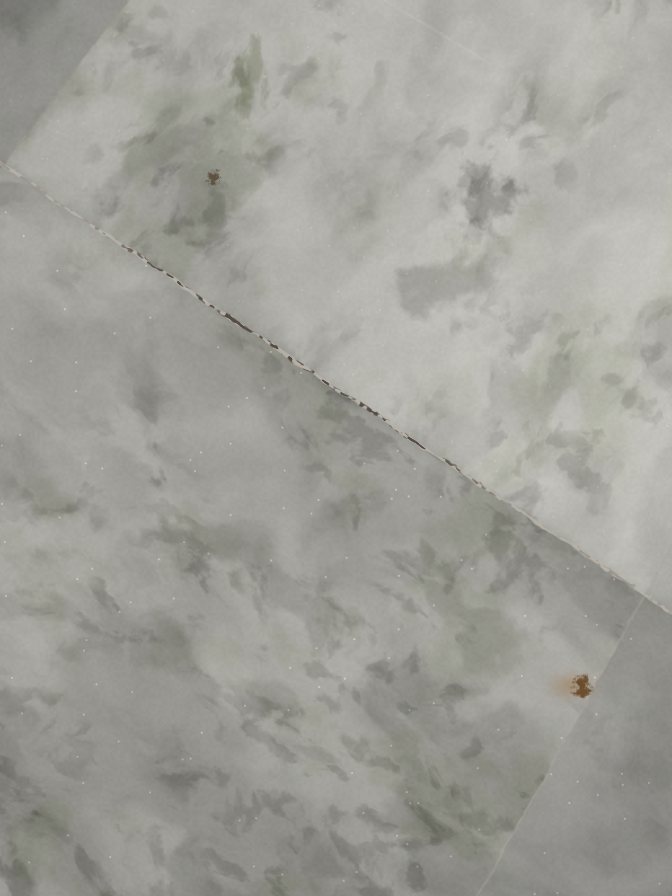
Write a Shadertoy shader that draws this texture.

```glsl
float hash(vec2 p) {
    vec3 q = fract(vec3(p.xyx) * 0.1031);
    q += dot(q, q.yzx + 33.33);
    return fract((q.x + q.y) * q.z);
}

float noise(vec2 p) {
    vec2 i = floor(p), f = fract(p);
    f = f * f * (3.0 - 2.0 * f);
    return mix(mix(hash(i), hash(i + vec2(1, 0)), f.x),
               mix(hash(i + vec2(0, 1)), hash(i + vec2(1, 1)), f.x), f.y);
}

float fbm(vec2 p) {
    float sum = 0.0, amp = 0.52;
    for (int i = 0; i < 5; i++) {
        sum += amp * noise(p);
        p = mat2(1.6, 1.2, -1.2, 1.6) * p + 17.3;
        amp *= 0.5;
    }
    return sum;
}

mat2 rotate(float a) {
    return mat2(cos(a), -sin(a), sin(a), cos(a));
}

float segment(vec2 p, vec2 a, vec2 b) {
    vec2 ab = b - a;
    return length(p - a - ab * clamp(dot(p - a, ab) / dot(ab, ab), 0.0, 1.0));
}

// Soft stain with a ragged outline
float stain(vec2 p, vec2 center, float radius) {
    float ragged = length(p - center) / radius + 2.4 * (fbm(p * 1.7 / radius) - 0.5);
    return 1.0 - smoothstep(0.4, 1.2, ragged);
}

float stroke(float d, float halfWidth, float soft) {
    return 1.0 - smoothstep(halfWidth - soft, halfWidth + soft, abs(d));
}

void mainImage(out vec4 fragColor, in vec2 fragCoord) {
    vec2 uv = fragCoord / iResolution.x;
    float soft = max(1.0 / iResolution.x, 0.0016);

    // Signed distances to the joints between slabs
    float wobble = 0.004 * (noise(uv * 28.0) - 0.5) + 0.002 * (noise(uv * 110.0) - 0.5);
    float mainJoint = dot(uv - vec2(0.104, 1.021), vec2(0.5565, 0.8308)) + wobble;
    float rightJoint = dot(uv - vec2(0.712, 0.0), vec2(0.875, -0.484)) + wobble;
    float leftJoint = dot(uv - vec2(0.0, 1.08), vec2(-0.8, 0.6)) + wobble;
    float upper = smoothstep(-soft, soft, mainJoint);
    float right = smoothstep(-soft, soft, rightJoint);
    float corner = smoothstep(-soft, soft, leftJoint);

    // Each slab has its own grain direction and pattern
    float slab = step(0.0, mainJoint) + 2.0 * step(0.0, rightJoint) + 4.0 * step(0.0, leftJoint);
    vec2 grain = rotate(mix(-0.6, 0.9, step(0.0, mainJoint))) * uv * vec2(0.85, 1.15) + slab * 7.7;
    vec2 warp = vec2(fbm(grain * 9.0), fbm(grain * 9.0 + 31.0)) - 0.5;
    float cloud = fbm(grain * 6.0 + warp * 0.6);
    float patches = fbm(grain * 14.0 + warp * 1.4 + 5.0);
    float flecks = fbm(grain * 30.0 + warp * 2.0 + 11.0);
    float region = smoothstep(0.36, 0.6, fbm(grain * 5.0 + 43.0));

    // Broad light across the floor
    float light = mix(0.668, 0.69 + 0.075 * smoothstep(0.25, 0.85, uv.x), upper);
    light -= 0.04 * right * (1.0 - upper) + 0.11 * corner + 0.06 * right * upper;
    light -= 0.045 * smoothstep(0.4, 0.0, uv.y);
    light -= 0.035 * smoothstep(0.55, 1.0, length((uv - vec2(0.5, 0.667)) * vec2(1.1, 0.9)));
    vec3 color = light * vec3(1.0, 0.997, 0.966);

    // Clouds, grey patches and dark flecks
    float calm = 1.0 - 0.7 * max(right, corner);
    color -= 0.065 * smoothstep(0.36, 0.7, cloud);
    color -= calm * 0.06 * smoothstep(0.47, 0.68, patches) * (0.3 + 0.7 * region);
    color -= calm * 0.075 * smoothstep(0.54, 0.72, flecks) * region;
    color += 0.05 * (fbm(grain * 20.0 + 71.0) - 0.5);
    float olive = smoothstep(0.5, 0.7, fbm(grain * 13.0 + 91.0)) * region;
    color -= calm * olive * vec3(0.035, 0.03, 0.05);

    // Wide grey band below the main joint and the dark blots above it
    float band = segment(uv + warp * 0.1, vec2(0.3, 0.64), vec2(0.78, 0.52));
    color -= 0.05 * exp(-band * band / 0.0025) * (1.0 - upper) * (0.5 + patches);
    color -= 0.14 * stain(uv, vec2(0.72, 1.03), 0.045);
    color -= 0.10 * stain(uv, vec2(0.67, 0.91), 0.065);
    color -= vec3(0.10, 0.09, 0.12) * stain(uv * vec2(1.0, 0.4), vec2(0.375, 0.487), 0.024);

    // Fine grain and crystal sparkles
    color += 0.022 * (noise(uv * 260.0) - 0.5);
    vec2 cell = floor(uv * 75.0);
    vec2 spot = 0.2 + 0.6 * vec2(hash(cell + 3.0), hash(cell + 9.0));
    float sparkle = 1.0 - smoothstep(0.04, 0.18, length(fract(uv * 75.0) - spot));
    color += 0.14 * sparkle * step(0.965, hash(cell + 21.0)) * (1.0 - 0.7 * upper);

    // Main joint: pale mortar broken by dark crumbs
    float along = dot(uv, vec2(0.8308, -0.5565));
    float crumbs = noise(vec2(along * 150.0, mainJoint * 300.0));
    float worn = smoothstep(-0.48, -0.3, along) * smoothstep(0.36, 0.12, along);
    vec3 mortar = mix(vec3(0.72, 0.70, 0.66), vec3(0.30, 0.26, 0.23),
                      smoothstep(0.42, 0.75, crumbs) * (0.25 + 0.75 * worn));
    color -= 0.04 * exp(-abs(mainJoint) * 130.0);
    float width = 0.0008 + 0.0026 * noise(vec2(along * 80.0, 4.0));
    color = mix(color, mortar, 0.9 * stroke(mainJoint, width, soft));

    // Thin side joints and a faint scratch
    float broken = 0.15 + 0.6 * noise(uv * 90.0);
    color = mix(color, vec3(0.66, 0.64, 0.59), broken * stroke(rightJoint, 0.0015, soft));
    color = mix(color, vec3(0.60, 0.58, 0.53), 0.8 * broken * stroke(leftJoint, 0.0015, soft));
    float scratch = segment(uv, vec2(0.573, 1.333), vec2(0.73, 1.238));
    color = mix(color, vec3(0.79, 0.78, 0.75), 0.6 * broken * stroke(scratch, 0.0015, soft));

    // Rust marks
    float rust = length((uv - vec2(0.85, 0.313)) * vec2(0.75, 1.2));
    color = mix(color, vec3(0.60, 0.46, 0.31), 0.5 * exp(-rust * rust / 0.0004));
    color = mix(color, vec3(0.38, 0.25, 0.12), 0.85 * stain(uv, vec2(0.865, 0.31), 0.015));
    color = mix(color, vec3(0.33, 0.27, 0.20), 0.8 * stain(uv, vec2(0.318, 1.07), 0.009));

    fragColor = vec4(clamp(color, 0.0, 1.0), 1.0);
}
```
